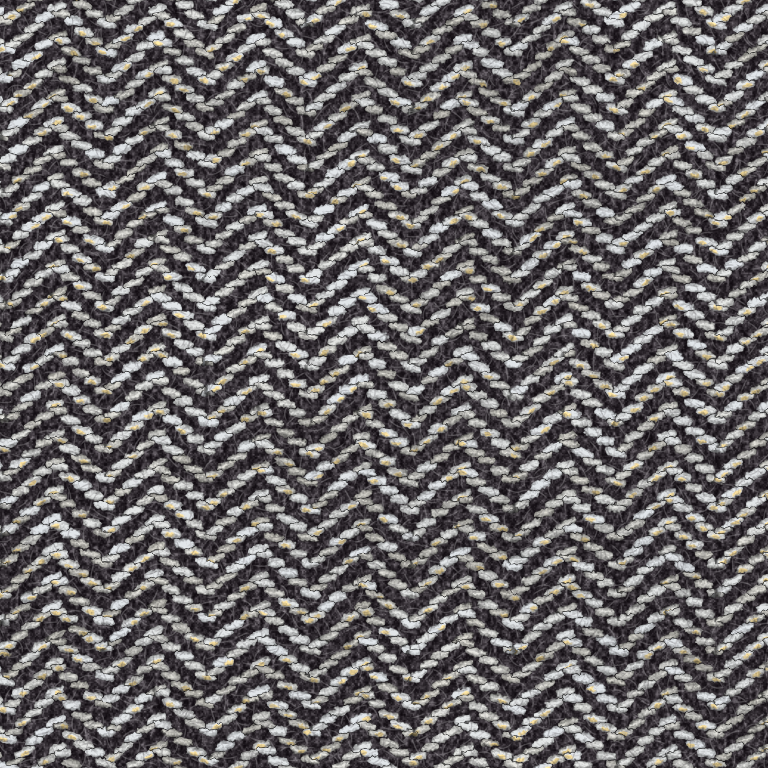
Write a WebGL 2 fragment shader that draws this texture.

```glsl
#version 300 es
precision highp float;
// Woolly herringbone tweed: pale slanted stitches over charcoal yarn, with gold flecks and stray hairs.
uniform vec2 u_resolution;
out vec4 fragColor;

const float ROW = 1.0 / 81.0;       // weft pitch, three rows per stripe
const float STEP = 0.0148;          // sideways shift of the twill per row
const float COLUMN = 0.0663;        // width of one slanted column
const float FIRST_VALLEY = 0.0085;  // x of the first V tip

float hash(vec2 p) {
  vec3 q = fract(p.xyx * vec3(0.1031, 0.1030, 0.0973));
  q += dot(q, q.yzx + 33.33);
  return fract((q.x + q.y) * q.z);
}

float noise(vec2 p) {
  vec2 i = floor(p), f = fract(p);
  f = f * f * (3.0 - 2.0 * f);
  return mix(mix(hash(i), hash(i + vec2(1, 0)), f.x),
             mix(hash(i + vec2(0, 1)), hash(i + vec2(1, 1)), f.x), f.y);
}

// Coverage of short curved fibres scattered one per cell.
float hairs(vec2 p, float cells, float seed, float px) {
  vec2 g = p * cells, home = floor(g);
  float cover = 0.0;
  for (int j = -1; j <= 1; j++)
  for (int i = -1; i <= 1; i++) {
    vec2 cell = home + vec2(i, j);
    float turn = 6.2832 * hash(cell + seed);
    vec2 centre = cell + vec2(hash(cell + seed + 7.1), hash(cell + seed + 13.7));
    vec2 d = g - centre, along = vec2(cos(turn), sin(turn));
    float x = dot(d, along), y = dot(d, vec2(-along.y, along.x));
    y += (hash(cell + seed + 21.0) - 0.5) * 1.2 * x * x;
    float line = 1.0 - smoothstep(0.0001, 0.0004 + px, abs(y) / cells);
    cover = max(cover, line * (1.0 - smoothstep(0.3, 0.65, abs(x))));
  }
  return cover;
}

void main() {
  vec2 uv = gl_FragCoord.xy / u_resolution;
  float px = 1.0 / u_resolution.y;

  // Loose cloth: slow drift plus a fine fuzzy edge
  vec2 p = uv;
  p += 0.008 * (vec2(noise(uv * 5.0), noise(uv * 5.0 + 40.0)) - 0.5);
  p += 0.0026 * (vec2(noise(uv * 110.0), noise(uv * 110.0 + 70.0)) - 0.5);
  p += 0.0028 * (vec2(noise(uv * 330.0), noise(uv * 330.0 + 90.0)) - 0.5);

  // Find the two topmost stitches among nearby rows and the two nearest columns
  float nearest = 1.0, second = 1.0, tone = 0.0, id = 0.0;
  vec2 local = vec2(0.0);
  float edge = floor((p.x - FIRST_VALLEY) / COLUMN + 0.5);
  float baseRow = floor(p.y / ROW + 0.5);
  for (int c = -1; c <= 0; c++) {
    float column = edge + float(c);
    bool rising = mod(column, 2.0) < 0.5;
    float side = rising ? 1.0 : -1.0;
    float valley = FIRST_VALLEY + COLUMN * (rising ? column : column + 1.0);
    float fromValley = (p.x - valley) * side;
    for (int r = -2; r <= 2; r++) {
      float row = baseRow + float(r);
      float stripe = floor((row - 0.7 - fromValley / STEP) / 3.0 + 0.5);
      float centre = (row - 0.7 - 3.0 * stripe) * STEP;
      if (centre < -0.001 || centre > COLUMN + 0.001) continue;
      vec2 key = vec2(column + 50.0, row + 9.0);
      float rnd = hash(key + stripe * 17.0);
      float rnd2 = hash(key.yx + stripe * 5.0 + 31.0);
      vec2 d = vec2(fromValley - centre, p.y - row * ROW);
      d.y += rising ? 0.0 : 0.45 * ROW;
      d += 0.004 * (vec2(rnd, rnd2) - 0.5);
      d.y -= d.x * ((rising ? 0.22 : 0.05) + 0.2 * rnd2);
      float taper = 1.0 - 0.3 * d.x * d.x / 0.000169;
      float radius = (0.0058 + 0.0014 * rnd) * max(taper, 0.4);
      float halfSpan = 0.0075 + 0.003 * rnd2;
      float dist = length(vec2(max(abs(d.x) - halfSpan, 0.0), d.y)) - radius;
      if (dist < nearest) {
        second = nearest;
        nearest = dist;
        local = d;
        tone = rnd;
        id = hash(key + stripe * 29.0 + 3.0);
      } else second = min(second, dist);
    }
  }

  // Charcoal ground with twisted dark strands
  float grain = noise(uv * vec2(270.0, 230.0));
  float fine = noise(uv * 520.0 + 11.0);
  float strand = 0.5 + 0.5 * cos(6.2832 * (p.x / STEP + 0.6 * noise(uv * 60.0)));
  float lift = 0.5 * grain + 0.35 * fine + 0.15 * strand;
  vec3 color = mix(vec3(0.06, 0.04, 0.06), vec3(0.44, 0.415, 0.44), lift * lift * 1.3);

  // Pale wool, rounded, combed along its length and creased where stitches meet
  float height = clamp(-nearest / 0.0058, 0.0, 1.0);
  float combed = noise(vec2(local.x * 130.0, local.y * 560.0) + id * 90.0);
  float light = 0.29 + 0.58 * sqrt(height) + 0.16 * (tone - 0.5);
  light += 0.2 * (combed - 0.5) + 0.2 * (fine - 0.5) + 9.0 * local.y;
  light *= 0.93 + 0.14 * noise(uv * 7.0 + 3.0);
  light *= mix(0.42, 1.0, smoothstep(0.0, 0.0024, second - nearest));
  vec3 wool = min(light, 0.9) * mix(vec3(1.01, 1.0, 0.96), vec3(0.98, 1.0, 1.02), tone);

  // Gold flecks at the ends of some stitches
  vec2 fleckOffset = local - vec2(0.007 * (tone * 2.0 - 1.0), -0.002);
  float fleck = step(0.68, id) * smoothstep(0.006, 0.0025, length(fleckOffset * vec2(0.8, 1.6)));
  wool = mix(wool, vec3(0.98, 0.85, 0.52) * (light + 0.08), 0.75 * fleck);
  color = mix(color, wool, 1.0 - smoothstep(-0.0012 - px * 0.5, 0.0005 + px * 0.5, nearest));

  // Stray hairs, dark then light
  color = mix(color, vec3(0.2, 0.18, 0.2), 0.22 * hairs(uv, 62.0, 5.0, px));
  color = mix(color, vec3(0.66, 0.65, 0.66), 0.32 * hairs(uv, 55.0, 43.0, px));

  fragColor = vec4(clamp(color, 0.0, 1.0), 1.0);
}
```
